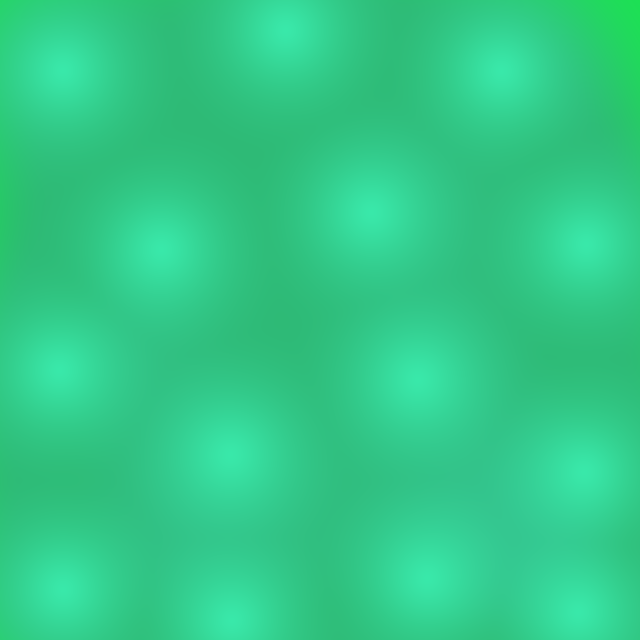
A three.js fragment shader for this background:

```glsl
varying vec2 vUv;

vec2 hash2(vec2 p) {
  vec3 q = fract(p.xyx * vec3(0.1031, 0.1030, 0.0973));
  q += dot(q, q.yzx + 33.33);
  return fract((q.xx + q.yz) * q.zy);
}

// Upper rows hold three staggered spots, lower rows four zigzagging ones
vec2 spotCentre(float row, float col) {
  bool crowded = row > 1.5;
  float zigzag = mod(col, 2.0) * 2.0 - 1.0;
  vec2 centre = crowded
    ? vec2(0.11 + 0.27 * col, 0.34 - 0.275 * (row - 2.0))
    : vec2(0.11 + 0.335 * col + 0.155 * row, 0.92 - 0.28 * row);
  centre.y -= zigzag * (crowded ? 0.07 - 0.048 * (row - 2.0) : -0.015);
  return centre + (hash2(vec2(col, row) + 7.0) - 0.5) * 0.04;
}

void main() {
  float glow = 0.0;
  float crowd = 0.0;

  // Gather the nearest glow and the wide density of spots
  for (int row = 0; row < 4; row++) {
    for (int col = 0; col < 4; col++) {
      if (row < 2 && col > 2) continue;
      float d = distance(vUv, spotCentre(float(row), float(col)));
      float g = exp(-pow(d / 0.097, 1.45));
      glow += pow(g, 4.0);
      crowd += exp(-d * d / 0.051);
    }
  }
  glow = pow(glow, 0.25);

  // Vivid green in empty areas, muted between spots, teal where they crowd
  vec3 colour = mix(vec3(0.11, 0.88, 0.32), vec3(0.176, 0.716, 0.447),
                    smoothstep(0.3, 1.25, crowd));
  colour = mix(colour, vec3(0.20, 0.75, 0.545), smoothstep(1.55, 2.25, crowd));

  // Mint spots
  colour = mix(colour, vec3(0.225, 0.91, 0.665), glow);
  gl_FragColor = vec4(colour, 1.0);
}
```
